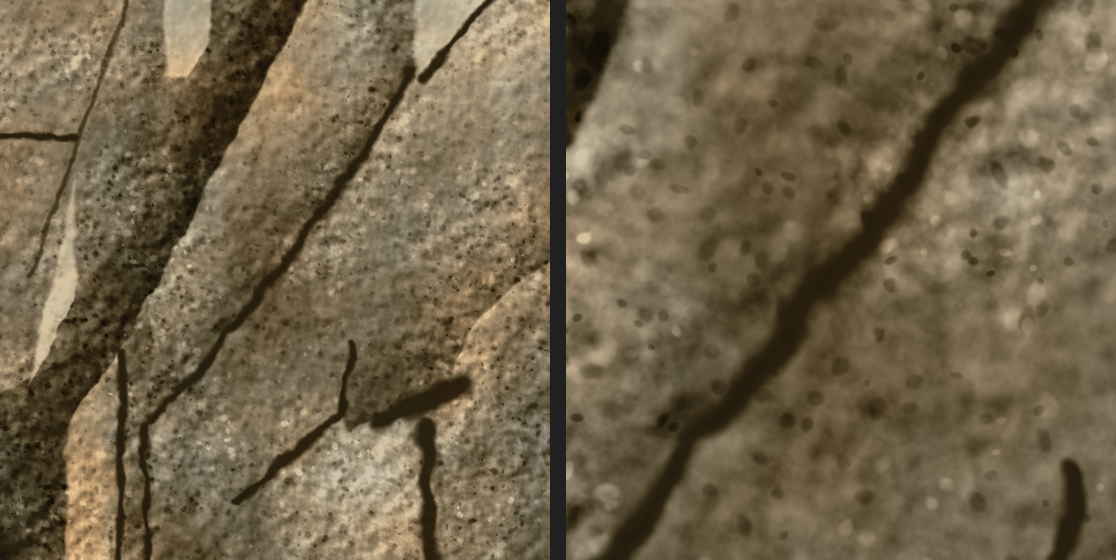
Left: the whole. Right: its middle third, enlarged.
A WebGL 1 fragment shader for this texture:

```glsl
precision highp float;
uniform vec2 u_resolution;

const vec3 SHADOW = vec3(0.17, 0.13, 0.06);
const vec3 UMBER  = vec3(0.31, 0.26, 0.16);
const vec3 BROWN  = vec3(0.41, 0.36, 0.26);
const vec3 STONE  = vec3(0.52, 0.46, 0.36);
const vec3 SAND   = vec3(0.64, 0.57, 0.46);
const vec3 CREAM  = vec3(0.80, 0.73, 0.60);
const float EDGE = 0.005;         // softness of slab borders
const float WOBBLE = 0.022;       // raggedness of slab borders
const float MOTTLE = 0.26;        // contrast of broad patches
const float GRAIN = 0.30;         // contrast of fine grain
const float RELIEF = 0.42;        // strength of lit bumps
const float FLECK_LIGHT = 0.17;
const float PIT_DARK = 0.14;

float hash(vec2 p) {
  p = fract(p * vec2(0.1031, 0.1173));
  p += dot(p, p.yx + 33.33);
  return fract((p.x + p.y) * p.x * 7.31 + p.y * 43.7);
}

float noise(vec2 p) {
  vec2 i = floor(p), f = fract(p);
  f = f * f * (3.0 - 2.0 * f);
  return mix(mix(hash(i), hash(i + vec2(1, 0)), f.x),
             mix(hash(i + vec2(0, 1)), hash(i + vec2(1, 1)), f.x), f.y);
}

float fbm(vec2 p) {
  float sum = 0.0, amp = 0.5;
  for (int i = 0; i < 4; i++) {
    sum += amp * noise(p);
    p = mat2(1.6, 1.2, -1.2, 1.6) * p + 17.3;
    amp *= 0.5;
  }
  return sum / 0.9375;
}

// Scattered irregular spots, one per grid cell
float spots(vec2 p, float density) {
  vec2 cell = floor(p);
  float cover = 0.0;
  for (int y = -1; y <= 1; y++)
  for (int x = -1; x <= 1; x++) {
    vec2 c = cell + vec2(x, y);
    vec2 centre = c + vec2(hash(c + 3.7), hash(c + 19.1));
    float radius = 0.2 + 0.4 * hash(c + 41.3);
    float spot = 1.0 - smoothstep(0.4 * radius, radius, length(p - centre));
    cover = max(cover, spot * step(hash(c + 7.9), density));
  }
  return cover;
}

float inside(float d) { return smoothstep(-EDGE, EDGE, d); }

float crack(vec2 p, vec2 a, vec2 b, float width) {
  vec2 ab = b - a;
  float h = clamp(dot(p - a, ab) / dot(ab, ab), 0.0, 1.0);
  float w = width * (0.45 + 1.1 * noise(p * 28.0));
  return 1.0 - smoothstep(0.3 * w, w + 0.003, length(p - a - ab * h));
}

vec3 ramp(float t) {
  vec3 c = mix(SHADOW * 0.45, SHADOW, smoothstep(0.0, 0.17, t));
  c = mix(c, UMBER, clamp((t - 0.17) / 0.14, 0.0, 1.0));
  c = mix(c, BROWN, clamp((t - 0.31) / 0.10, 0.0, 1.0));
  c = mix(c, STONE, clamp((t - 0.41) / 0.11, 0.0, 1.0));
  c = mix(c, SAND, clamp((t - 0.52) / 0.12, 0.0, 1.0));
  return mix(c, CREAM, clamp((t - 0.64) / 0.16, 0.0, 1.2));
}

void main() {
  vec2 uv = gl_FragCoord.xy / u_resolution.y;
  vec2 warp = vec2(fbm(uv * 22.0), fbm(uv * 22.0 + 51.0)) - 0.5;
  vec2 p = uv + WOBBLE * warp;
  float x = p.x, y = p.y;

  // Signed distances across the slanted slab borders
  float rise = y - 0.25;
  float left = x - 0.055 - 0.35 * (y - 0.5);
  float gully = x - 0.235 - 0.53 * (y - 0.41);
  float ledge = x - min(0.28 + 0.9 * rise - 0.25 * rise * rise, 0.737);
  float boulder = x - 0.775 - 2.5 * y * y * y * y;

  // Tone of each slab, laid from left to right
  float tone = 0.50 + 0.08 * y;
  float ridge = mix(0.54, 0.40, smoothstep(0.0, 0.12, left));
  ridge = mix(ridge, 0.19, smoothstep(-0.14, -0.015, gully));
  tone = mix(tone, ridge, inside(left));
  float beam = mix(0.58, 0.34, smoothstep(0.09, -0.05, ledge + 0.06));
  beam = mix(0.57, 0.35, smoothstep(-0.16, -0.02, ledge)) + 0.10 * smoothstep(0.6, 1.0, y);
  tone = mix(tone, beam, inside(gully));
  float rubble = 0.46 + 0.20 * smoothstep(0.30, 0.0, distance(p, vec2(0.68, 0.15)));
  tone = mix(tone, rubble, inside(ledge));
  float slab = inside(ledge) * inside(x - 0.565 + 0.25 * (y - 0.45)) * inside(y - 0.25 - 0.6 * (x - 0.66));
  float slabTone = 0.51 + 0.21 * smoothstep(0.55, 1.0, y) - 0.17 * smoothstep(0.22, 0.0, y - 0.25 - 0.6 * (x - 0.66));
  tone = mix(tone, slabTone, slab);
  float boulderTone = 0.46 + 0.17 * smoothstep(0.09, 0.01, boulder) * smoothstep(0.05, 0.35, y);
  tone = mix(tone, boulderTone, inside(boulder));

  // Foot of the left slabs: recess and upright pillar
  float foot = inside(0.33 + 0.55 * (x - 0.06) - y) * inside(0.27 - x);
  tone = mix(tone, mix(0.18, 0.33, noise(p * vec2(18.0, 9.0))), foot);
  float pillar = inside(x - 0.117) * inside(0.27 - x) * inside(0.24 + 1.4 * (x - 0.12) - y);
  tone = mix(tone, mix(0.64, 0.40, smoothstep(0.17, 0.24, x)), pillar);

  // Bright fresh faces
  float face = inside(x - 0.055 - 0.23 * (y - 0.33)) * inside(0.133 - x) * inside(y - 0.33 - 1.9 * (x - 0.06));
  face = max(face, inside(x - 0.293) * inside(0.375 - x) * inside(y - 0.86 - 1.4 * max(x - 0.33, 0.0)));
  face = max(face, inside(x - 0.742) * inside(y - 0.86 - 1.15 * (x - 0.755)));
  tone = mix(tone, 0.77, face);

  // Weathering: patches, streaks along the slabs, bumps, flecks and pits
  vec2 along = vec2(dot(uv, vec2(0.86, -0.5)), dot(uv, vec2(0.5, 0.86)));
  float patches = fbm(uv * 9.0 + 4.0);
  float streaks = fbm(along * vec2(42.0, 11.0));
  float rough = mix(0.65, 1.25, smoothstep(0.35, 0.65, patches)) * (1.0 - 0.6 * face);
  float bump = fbm(uv * 48.0) - fbm(uv * 48.0 + vec2(-0.30, 0.36));
  tone += MOTTLE * (patches - 0.5) + 0.16 * (streaks - 0.5);
  tone += rough * (GRAIN * (fbm(uv * 75.0 + 9.0) - 0.5) + RELIEF * bump);
  tone += FLECK_LIGHT * rough * spots(p * 62.0, 0.22) * smoothstep(0.42, 0.62, fbm(uv * 13.0 + 30.0));
  tone -= PIT_DARK * rough * spots(p * 74.0 + 11.0, 0.20);

  // Dark joints
  float joint = inside(0.88 - y) * inside(y - 0.24) * smoothstep(0.017, 0.002, abs(ledge + 0.005));
  joint = max(joint, 0.65 * inside(y - 0.5) * smoothstep(0.008, 0.001, abs(left)));
  joint = max(joint, crack(p, vec2(0.0, 0.755), vec2(0.14, 0.755), 0.007));
  joint = max(joint, crack(p, vec2(0.755, 0.86), vec2(0.89, 1.02), 0.009));
  joint = max(joint, crack(p, vec2(0.68, 0.25), vec2(0.82, 0.31), 0.026));
  joint = max(joint, crack(p, vec2(0.765, 0.0), vec2(0.762, 0.24), 0.019));
  joint = max(joint, crack(p, vec2(0.42, 0.10), vec2(0.55, 0.21), 0.009));
  joint = max(joint, crack(p, vec2(0.55, 0.21), vec2(0.61, 0.26), 0.008));
  joint = max(joint, crack(p, vec2(0.61, 0.26), vec2(0.63, 0.39), 0.007));
  joint = max(joint, crack(p, vec2(0.213, 0.0), vec2(0.22, 0.37), 0.008));
  joint = max(joint, crack(p, vec2(0.264, 0.0), vec2(0.258, 0.24), 0.006));
  tone = mix(tone, 0.09, 0.9 * joint);

  // Warm and cool mineral tints
  vec3 colour = ramp(tone);
  float tint = fbm(uv * 6.0 + 70.0) - 0.5 + 0.25 * pillar * smoothstep(0.22, 0.15, x);
  colour *= 1.0 + tint * vec3(0.22, -0.02, -0.28);
  gl_FragColor = vec4(clamp(colour, 0.0, 1.0), 1.0);
}
```
